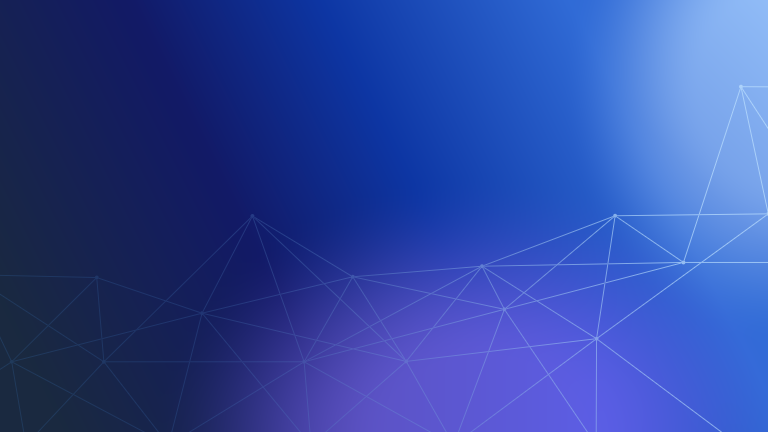
This background is drawn by a Shadertoy shader. Its source:

```glsl
// Deep blue gradient with violet and sky glows, crossed by a faint network of linked nodes.

// Base gradient, dark to light
const vec3 SLATE  = vec3(0.10, 0.16, 0.25);
const vec3 NAVY   = vec3(0.07, 0.10, 0.40);
const vec3 COBALT = vec3(0.05, 0.21, 0.64);
const vec3 AZURE  = vec3(0.19, 0.42, 0.84);
const float SLANT = 0.5;

// Glows
const vec3 VIOLET = vec3(0.36, 0.32, 0.76);
const vec3 INDIGO = vec3(0.36, 0.37, 0.90);
const vec3 SKY    = vec3(0.45, 0.62, 0.91);
const vec3 PALE   = vec3(0.57, 0.74, 0.97);
const vec2 VIOLET_CENTER = vec2(1.12, -0.02);
const vec2 VIOLET_RADII  = vec2(0.77, 0.62);
const vec2 SKY_CENTER    = vec2(1.80, 0.80);
const vec2 SKY_RADII     = vec2(0.50, 0.60);

// Network
const vec3 DIM_INK    = vec3(0.22, 0.46, 0.74);
const vec3 BRIGHT_INK = vec3(0.74, 0.88, 1.00);
const float LINE_HALF_WIDTH = 0.0011;
const float NODE_RADIUS     = 0.0045;
const float RIDGE_REACH  = 0.36;
const float MIDDLE_REACH = 0.50;
const float FLOOR_REACH  = 0.42;
const int FIRST = -1;
const int LAST  = 8;

float ramp(float a, float b, float x) {
    return clamp((x - a) / (b - a), 0.0, 1.0);
}

float glow(vec2 p, vec2 center, vec2 radii, float core) {
    return 1.0 - smoothstep(core, 1.0, length((p - center) / radii));
}

vec3 background(vec2 p) {
    float s = p.x - SLANT * (1.0 - p.y);
    vec3 color = mix(SLATE, NAVY, ramp(-0.35, 0.30, s));
    color = mix(color, COBALT, ramp(0.30, 0.74, s));
    color = mix(color, AZURE, ramp(0.74, 1.32, s));

    vec3 low = mix(VIOLET, INDIGO, ramp(0.8, 1.4, p.x));
    color = mix(color, low, glow(p, VIOLET_CENTER, VIOLET_RADII, 0.3));

    vec3 high = mix(SKY, PALE, ramp(2.2, 2.8, p.x + p.y));
    return mix(color, high, glow(p, SKY_CENTER, SKY_RADII, 0.35));
}

// Upper row: one early peak, then a climb to the right
vec2 ridgeNode(int index) {
    float i = float(index);
    float peak = 0.12 * cos(2.0 * (i - 1.0)) * exp(-0.8 * abs(i - 1.0));
    float climb = 0.42 * min(pow(max(i, 0.0) / 5.0, 6.0), 1.0);
    return vec2(0.234 + 0.2963 * i + 0.45 * peak, 0.38 + peak + climb);
}

// Middle row: a zigzag that rises at the right
vec2 middleNode(int index) {
    float i = float(index);
    float zigzag = 0.075 * cos(2.0944 * (i - 1.0));
    float climb = 0.23 * min(pow(max(i, 0.0) / 6.0, 8.0), 1.0);
    return vec2(0.27 + 0.217 * i + 0.03 * sin(0.7 * (i - 2.0)), 0.2 + zigzag + climb);
}

// Hidden row below the canvas, where lines leave the frame
vec2 floorNode(int index) {
    return vec2(0.06 + 0.33 * float(index), -0.03);
}

float coverage(float edgeDistance) {
    return clamp(0.5 - edgeDistance * iResolution.y, 0.0, 1.0);
}

float link(vec2 p, vec2 a, vec2 b, float reach) {
    vec2 ab = b - a;
    if (length(ab) > reach) return 0.0;
    float t = clamp(dot(p - a, ab) / dot(ab, ab), 0.0, 1.0);
    return coverage(length(p - a - t * ab) - LINE_HALF_WIDTH);
}

float dotMark(vec2 p, vec2 center) {
    return coverage(length(p - center) - NODE_RADIUS);
}

float network(vec2 p) {
    float ink = 0.0;
    for (int i = FIRST; i <= LAST; i++) {
        vec2 ridge = ridgeNode(i);
        vec2 middle = middleNode(i);
        ink = max(ink, max(dotMark(p, ridge), dotMark(p, middle)));
        ink = max(ink, link(p, ridge, ridgeNode(i + 1), RIDGE_REACH));
        ink = max(ink, link(p, middle, middleNode(i + 2), MIDDLE_REACH));
        for (int j = FIRST; j <= LAST; j++) {
            ink = max(ink, link(p, ridge, middleNode(j), MIDDLE_REACH));
            ink = max(ink, link(p, middle, floorNode(j), FLOOR_REACH));
        }
    }
    return ink;
}

void mainImage(out vec4 fragColor, in vec2 fragCoord) {
    vec2 p = fragCoord / iResolution.y;
    vec3 color = background(p);

    // Lines brighten toward the right and the top
    float light = smoothstep(0.2, 1.9, p.x + 0.4 * p.y);
    vec3 inkColor = mix(DIM_INK, BRIGHT_INK, light);
    color = mix(color, inkColor, network(p) * mix(0.22, 0.72, light * light));

    fragColor = vec4(color, 1.0);
}
```
